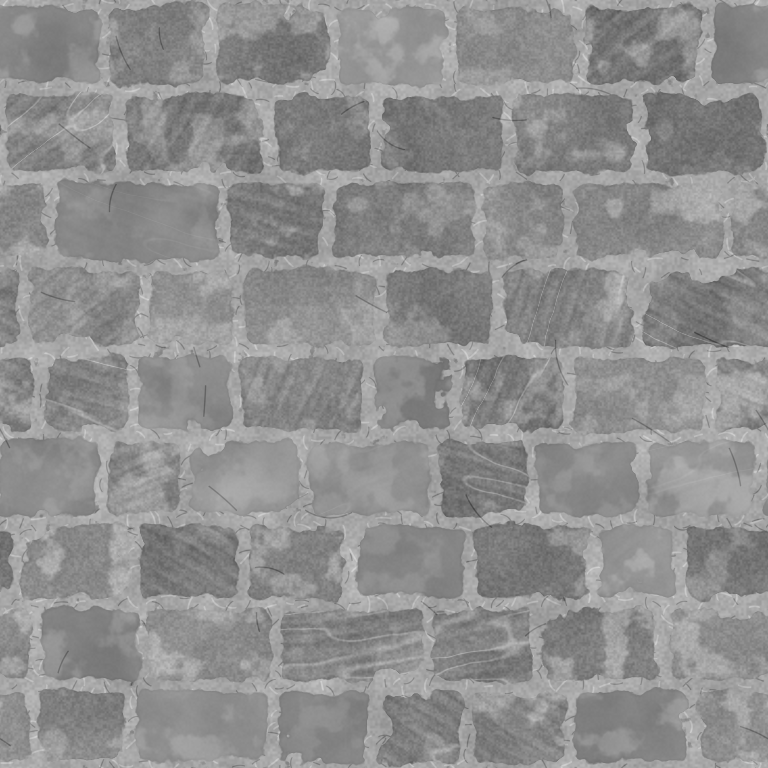
Reproduce this texture procedurally as a WebGL 2 fragment shader.

```glsl
#version 300 es
precision highp float;
// Weathered grey stone wall: nine courses of six or seven rough blocks in pale mortar.
// Each block is a rounded box with a noisy edge and its own hashed grain, lichen,
// streaks and veins; short curved fibres are scattered on a grid over the mortar.

#define COURSES 9.0
#define JOINT_HALF 0.0082     // half the mortar width
#define JOINT_JITTER 0.36     // spread of the upright joints, in blocks
#define CORNER 0.011
#define EDGE_ROUGH 0.017
#define STONE_DARK 0.465
#define STONE_LIGHT 0.55
#define MORTAR 0.655
#define GRAIN 0.13
#define LICHEN 0.15

uniform vec2 u_resolution;
out vec4 fragColor;

// Blocks per course and joint phase, from the top course down
const vec2 COURSE[9] = vec2[9](
  vec2(6, 0.66), vec2(6, 0.05), vec2(6, 0.57), vec2(6, 0.01), vec2(7, 0.30),
  vec2(7, 0.81), vec2(7, 0.29), vec2(6, 0.28), vec2(7, 0.33));

// Integer hash to three values in 0..1
vec3 hash(vec2 cell, float seed) {
  uvec3 v = uvec3(ivec3(vec3(cell, seed))) * 1664525u + 1013904223u;
  v.x += v.y * v.z; v.y += v.z * v.x; v.z += v.x * v.y;
  v ^= v >> 16u;
  v.x += v.y * v.z; v.y += v.z * v.x; v.z += v.x * v.y;
  return vec3(v >> 8u) / 16777216.0;
}

// Value noise that repeats after the given number of cells
float noise(vec2 p, float period, float seed) {
  vec2 c = floor(p), f = fract(p);
  f = f * f * (3.0 - 2.0 * f);
  vec2 a = mod(c, period), b = mod(c + 1.0, period);
  return mix(mix(hash(a, seed).x, hash(vec2(b.x, a.y), seed).x, f.x),
             mix(hash(vec2(a.x, b.y), seed).x, hash(b, seed).x, f.x), f.y);
}

float fbm(vec2 uv, float freq, float seed) {
  float sum = 0.0, amp = 0.533;
  for (int i = 0; i < 4; i++) {
    sum += amp * noise(uv * freq, freq, seed + float(i));
    freq *= 2.0;
    amp *= 0.5;
  }
  return sum;
}

mat2 turn(float a) { return mat2(cos(a), sin(a), -sin(a), cos(a)); }

// Coverage of short bent fibres, one at most per grid cell
float fibres(vec2 uv, float cells, float halfLen, float width, float density, float seed) {
  vec2 p = uv * cells;
  float cover = 0.0, soft = 0.7 / u_resolution.y;
  for (int i = 0; i < 9; i++) {
    vec2 c = floor(p) + vec2(i % 3, i / 3) - 1.0;
    vec3 h = hash(mod(c, cells), seed), k = hash(mod(c, cells), seed + 1.0);
    vec2 q = turn(h.z * 6.283) * (p - c - h.xy);
    q.y += (k.y - 0.5) * 1.6 * q.x * q.x;
    float d = length(vec2(max(abs(q.x) - halfLen * (0.4 + 0.6 * k.z), 0.0), q.y)) / cells;
    cover = max(cover, step(k.x, density) * (1.0 - smoothstep(width - soft, width + soft, d)));
  }
  return cover;
}

// Upright joint position, in blocks
float joint(float k, float count, float row) {
  return k + JOINT_JITTER * (hash(vec2(mod(k, count), row), 3.0).x - 0.5);
}

float stoneTone(vec2 uv, vec2 local, vec3 look, vec3 kind, float polished) {
  float rough = 1.0 - 0.8 * polished;
  float tone = mix(STONE_DARK, STONE_LIGHT, look.x) + 0.03 * polished;
  tone += (fbm(uv, 14.0, 20.0) - 0.5) * 0.14;
  float grain = 0.6 * noise(uv * 400.0, 400.0, 25.0) + 0.4 * noise(uv * 200.0, 200.0, 26.0);
  tone += (grain - 0.5) * GRAIN * rough;
  // Pale lichen, broken into small spots
  float patches = smoothstep(0.5, 0.68, fbm(uv, 30.0, 30.0) + 0.12 * (look.y - 0.5));
  tone += LICHEN * patches * mix(0.35, 1.0, look.z) * (0.55 + 0.45 * rough);
  // Bedding streaks and a few thin veins on some blocks
  vec2 s = turn((kind.y - 0.5) * 1.4 + 1.57 * step(0.8, kind.z)) * local;
  float streaked = step(0.55, kind.x);
  tone += streaked * rough * (noise(s * vec2(14.0, 190.0), 4096.0, 40.0) - 0.5) * 0.09;
  float vein = abs(noise(s * vec2(9.0, 48.0) + 50.0 * look.xy, 4096.0, 41.0) - 0.5);
  return tone + streaked * rough * 0.12 * step(0.7, kind.x) * (1.0 - smoothstep(0.0, 0.05, vein));
}

float mortarTone(vec2 uv) {
  float tone = MORTAR + (fbm(uv, 26.0, 50.0) - 0.5) * 0.16;
  tone += (noise(uv * 300.0, 300.0, 55.0) - 0.5) * 0.08;
  tone -= 0.13 * smoothstep(0.74, 0.86, fbm(uv, 64.0, 57.0));
  tone += 0.09 * fibres(uv, 44.0, 0.45, 0.0011, 0.6, 60.0);
  return tone - 0.15 * fibres(uv, 48.0, 0.42, 0.0008, 0.5, 64.0);
}

void main() {
  vec2 uv = gl_FragCoord.xy / u_resolution;
  vec2 p = uv + (vec2(fbm(uv, 12.0, 10.0), fbm(uv, 12.0, 15.0)) - 0.5) * 0.014;

  // Course, then the block between its two joints
  float down = 1.0 - p.y;
  float level = (down - 0.013 * sin(3.14159 * down)) * COURSES;
  float row = mod(floor(level), COURSES);
  float count = COURSE[int(row)].x;
  float x = p.x * count - COURSE[int(row)].y;
  float k = floor(x);
  if (x < joint(k, count, row)) k -= 1.0;
  else if (x > joint(k + 1.0, count, row)) k += 1.0;
  float left = joint(k, count, row), right = joint(k + 1.0, count, row);
  vec2 id = vec2(mod(k, count), row);
  vec3 look = hash(id, 5.0), kind = hash(id, 6.0);

  // Rough-edged rounded box
  vec2 local = vec2((x - 0.5 * (left + right)) / count, (fract(level) - 0.5) / COURSES);
  vec2 size = 0.5 * vec2((right - left) / count, 1.0 / COURSES) - JOINT_HALF;
  vec2 q = abs(local) - size + CORNER;
  float d = length(max(q, 0.0)) + min(max(q.x, q.y), 0.0) - CORNER;
  d += (fbm(uv, 48.0, 70.0) - 0.5) * EDGE_ROUGH;
  d += 0.014 * smoothstep(0.6, 0.78, fbm(uv, 18.0, 75.0));

  float polished = step(row > 4.5 ? 0.55 : 0.88, hash(id, 7.0).x);
  float stone = stoneTone(uv, local, look, kind, polished);
  stone -= 0.03 * smoothstep(-0.005, 0.0, d);
  float soft = max(0.0014, 0.8 / u_resolution.y);
  float tone = mix(mortarTone(uv), stone, 1.0 - smoothstep(-soft, soft, d));

  // Sparse longer twigs lying over everything
  tone -= 0.15 * fibres(uv, 12.0, 0.36, 0.0009, 0.22, 80.0);
  fragColor = vec4(vec3(clamp(tone, 0.0, 1.0)), 1.0);
}
```
